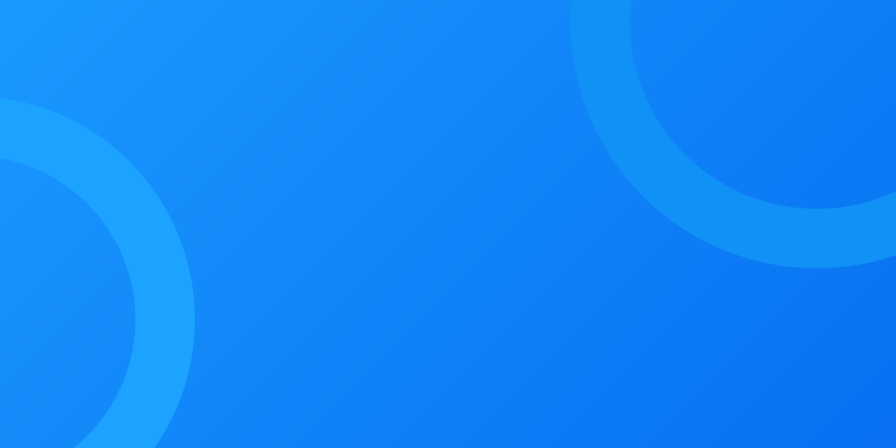
Give the GLSL for this background, as a Shadertoy shader.

```glsl
#define GRADIENT_START vec3(0.100, 0.602, 1.000)
#define GRADIENT_END   vec3(0.030, 0.437, 0.945)
#define LEFT_COLOR     vec3(0.110, 0.640, 1.000)
#define RIGHT_COLOR    vec3(0.063, 0.567, 0.965)
#define LEFT_CENTER    vec2(-0.064, 0.2865)
#define RIGHT_OFFSET   vec2(-0.177, 0.9505)
#define LEFT_RADIUS    0.4326
#define RIGHT_RADIUS   0.483
#define HALF_WIDTH     0.0664

// Antialiased coverage of a ring given its centre line radius
float ringMask(vec2 p, vec2 center, float radius, float pixel) {
    float dist = abs(length(p - center) - radius) - HALF_WIDTH;
    return 1.0 - smoothstep(-0.75 * pixel, 0.75 * pixel, dist);
}

void mainImage(out vec4 fragColor, in vec2 fragCoord) {
    // Coordinates in canvas heights
    float pixel = 1.0 / iResolution.y;
    float aspect = iResolution.x * pixel;
    vec2 p = fragCoord * pixel;

    // Diagonal gradient from the upper left to the lower right
    float t = (p.x + 1.0 - p.y) / (aspect + 1.0);
    vec3 color = mix(GRADIENT_START, GRADIENT_END, t);

    // Flat rings, each anchored to its side of the canvas
    vec2 rightCenter = vec2(aspect, 0.0) + RIGHT_OFFSET;
    color = mix(color, LEFT_COLOR, ringMask(p, LEFT_CENTER, LEFT_RADIUS, pixel));
    color = mix(color, RIGHT_COLOR, ringMask(p, rightCenter, RIGHT_RADIUS, pixel));

    fragColor = vec4(color, 1.0);
}
```
